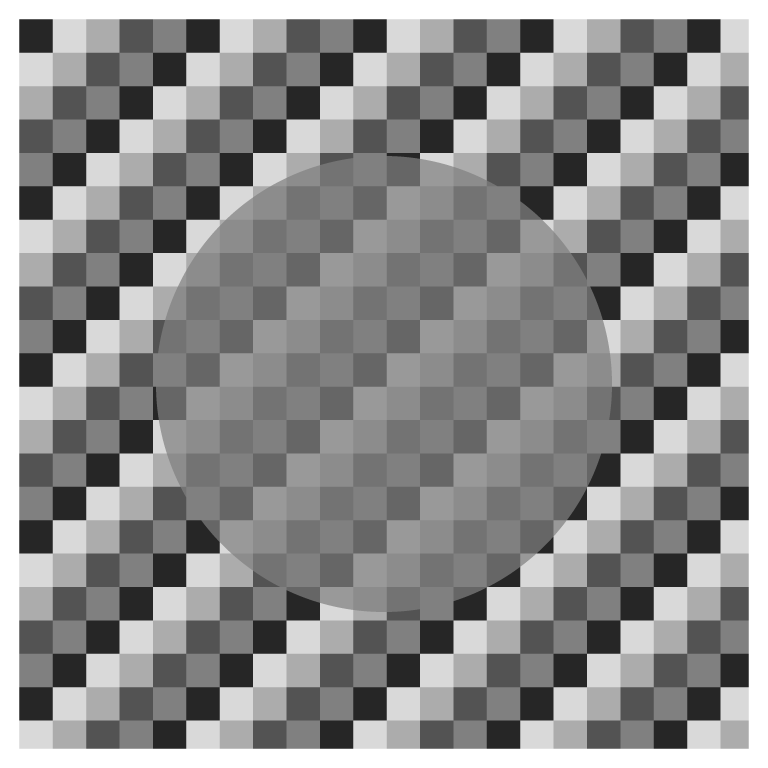
Give the GLSL for this pattern, as a WebGL 1 fragment shader.

```glsl
precision highp float;

uniform vec2 u_resolution;

// Five tones repeating along each row, dark to light as 0 to 1
float stepTone(float index) {
    float k = mod(index, 5.0);
    if (k < 0.5) return 0.0;
    if (k < 1.5) return 1.0;
    if (k < 2.5) return 0.75;
    if (k < 3.5) return 0.25;
    return 0.5;
}

float shade(vec2 p) {
    vec2 fromCenter = abs(p - 0.5);
    if (max(fromCenter.x, fromCenter.y) > 0.475) return 1.0;

    // Square cells counted from the upper left, shifted one tone per row
    vec2 cell = floor(vec2(p.x - 0.0252, 0.9748 - p.y) * 23.0);
    cell = max(cell, 0.0);
    float tone = stepTone(cell.x + cell.y);

    // The disc lowers the contrast around mid grey
    float contrast = length(fromCenter) < 0.2969 ? 0.2 : 0.7;
    return 0.5 + (tone - 0.5) * contrast;
}

void main() {
    float side = min(u_resolution.x, u_resolution.y);
    float sum = 0.0;

    // Average a 4 by 4 grid of samples to smooth every edge
    for (int j = 0; j < 4; j++) {
        for (int i = 0; i < 4; i++) {
            vec2 jitter = (vec2(float(i), float(j)) - 1.5) / 4.0;
            vec2 p = (gl_FragCoord.xy + jitter - 0.5 * u_resolution) / side + 0.5;
            sum += shade(p);
        }
    }
    gl_FragColor = vec4(vec3(sum / 16.0), 1.0);
}
```
